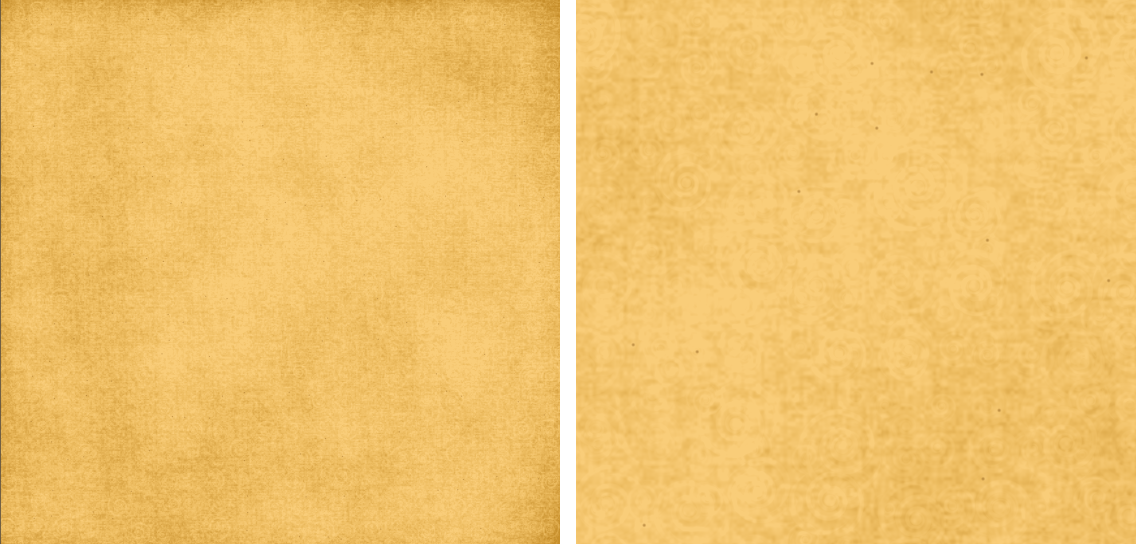
Left: the whole. Right: its middle third, enlarged.
Write a Shadertoy shader that draws this pattern.

```glsl
// Aged golden paper printed with faint, pale scrollwork.
// Scattered log spirals and crescent leaves lie over layered value noise
// (blotches, grain, weave), and the sheet darkens towards its edges.

const float TAU = 6.2831853;
const vec3 GOLD_DARK = vec3(0.88, 0.68, 0.31);
const vec3 GOLD_MID = vec3(0.93, 0.74, 0.38);
const vec3 GOLD_LIGHT = vec3(0.96, 0.78, 0.44);
const vec3 SPECK_BROWN = vec3(0.62, 0.43, 0.16);
const vec3 BORDER_GREY = vec3(0.34, 0.30, 0.25);

float hash(vec2 p) {
    return fract(sin(dot(p, vec2(127.1, 311.7))) * 43758.5453);
}

float noise(vec2 p) {
    vec2 i = floor(p), f = fract(p);
    f = f * f * (3.0 - 2.0 * f);
    float low = mix(hash(i), hash(i + vec2(1, 0)), f.x);
    float high = mix(hash(i + vec2(0, 1)), hash(i + vec2(1, 1)), f.x);
    return mix(low, high, f.y);
}

float fbm(vec2 p) {
    float sum = 0.0, gain = 0.5;
    for (int i = 0; i < 5; i++) {
        sum += gain * noise(p);
        p = mat2(1.6, 1.2, -1.2, 1.6) * p + 7.3;
        gain *= 0.58;
    }
    return sum / 1.11;
}

// Soft coverage of a shape whose signed distance is d
float cover(float d, float blur) {
    return 1.0 - smoothstep(-blur, blur, d);
}

// Tapered spiral line of outer radius R with a crescent leaf on its flank
float scroll(vec2 q, float R, float hand, float blur) {
    float r = max(length(q), 1e-5);
    float turn = log(R / r) / 0.75 + hand * atan(q.y, q.x + 1e-6) / TAU;
    float d = abs(turn - round(turn)) * r * 0.75;
    float taper = smoothstep(1.0, 0.7, r / R + 0.0) * smoothstep(0.1, 0.2, r / R);
    float line = cover(d - 0.055 * R * taper, blur) * taper;
    float bud = cover(r - 0.13 * R, blur);
    float outer = length(q - vec2(0.22 * R, 0.0)) - 0.72 * R;
    float inner = 0.70 * R - length(q - vec2(0.09 * R, 0.05 * hand * R));
    float leaf = cover(max(outer, inner), blur);
    return max(max(line, bud), 0.8 * leaf);
}

// Jittered grid of scrolls with random size, rotation and strength
float scrollLayer(vec2 p, float cell, float seed, float blur) {
    vec2 id = floor(p / cell);
    float ink = 0.0;
    for (int y = -1; y <= 1; y++) {
        for (int x = -1; x <= 1; x++) {
            vec2 n = id + vec2(x, y);
            vec2 jitter = vec2(hash(n + seed), hash(n + seed + 17.0)) - 0.5;
            vec2 q = p - (n + 0.5 + 0.45 * jitter) * cell;
            float a = TAU * hash(n + seed + 31.0);
            q = mat2(cos(a), sin(a), -sin(a), cos(a)) * q;
            float R = cell * mix(0.38, 0.68, hash(n + seed + 47.0));
            float hand = hash(n + seed + 59.0) < 0.5 ? -1.0 : 1.0;
            float strength = mix(0.45, 1.0, hash(n + seed + 71.0));
            ink = max(ink, strength * scroll(q, R, hand, blur));
        }
    }
    return ink;
}

// Sparse tiny flecks
float specks(vec2 p, float cell, float blur) {
    vec2 id = floor(p / cell);
    vec2 centre = 0.2 + 0.6 * vec2(hash(id + 5.0), hash(id + 9.0));
    float d = length(p - (id + centre) * cell);
    return step(0.8, hash(id + 83.0)) * cover(d - 0.0008, blur);
}

// Darkening summed over the four edges
float edgeShade(vec2 p, float height) {
    float sides = 1.5 * exp(-p.x / 0.03) + 1.6 * exp((p.x - 1.0) / 0.045);
    float ends = 1.2 * exp(-p.y / 0.03) + 1.7 * exp((p.y - height) / 0.03);
    return min(sides + ends, 2.5);
}

// Tone -1, 0, 1 gives dark, mid and light gold
vec3 goldTone(float t) {
    return GOLD_MID + max(t, 0.0) * (GOLD_LIGHT - GOLD_MID)
                    + min(t, 0.0) * (GOLD_MID - GOLD_DARK);
}

void mainImage(out vec4 fragColor, in vec2 fragCoord) {
    vec2 p = fragCoord / iResolution.x;
    float height = iResolution.y / iResolution.x;
    float blur = max(0.8 / iResolution.x, 0.0007);

    // Paper: blotches, grain and a faint weave
    float shade = edgeShade(p, height);
    float tone = 0.42 + 3.4 * (fbm(p * 6.0 + 3.0) - 0.5);
    tone += 1.3 * (noise(p * 430.0) - 0.5) + 1.1 * (noise(p * 190.0 + 40.0) - 0.5);
    tone += 0.8 * (noise(p * vec2(60, 400)) - 0.5);
    tone += 0.5 * (noise(p * vec2(400, 60) + 90.0) - 0.5);
    tone -= shade * (0.7 + 0.6 * fbm(p * 14.0));

    // Scrollwork, clearer where the paper is darker
    float ink = max(scrollLayer(p, 0.046, 0.0, blur),
                    0.75 * scrollLayer(p + 0.013, 0.029, 113.0, blur));
    tone += ink * (0.75 + 0.25 * shade);

    vec3 colour = goldTone(clamp(tone, -3.0, 1.6));
    colour = mix(colour, SPECK_BROWN, 0.6 * specks(p, 0.035, blur));
    colour = mix(colour, BORDER_GREY, cover(p.x - 0.0015, blur));
    fragColor = vec4(colour, 1.0);
}
```
